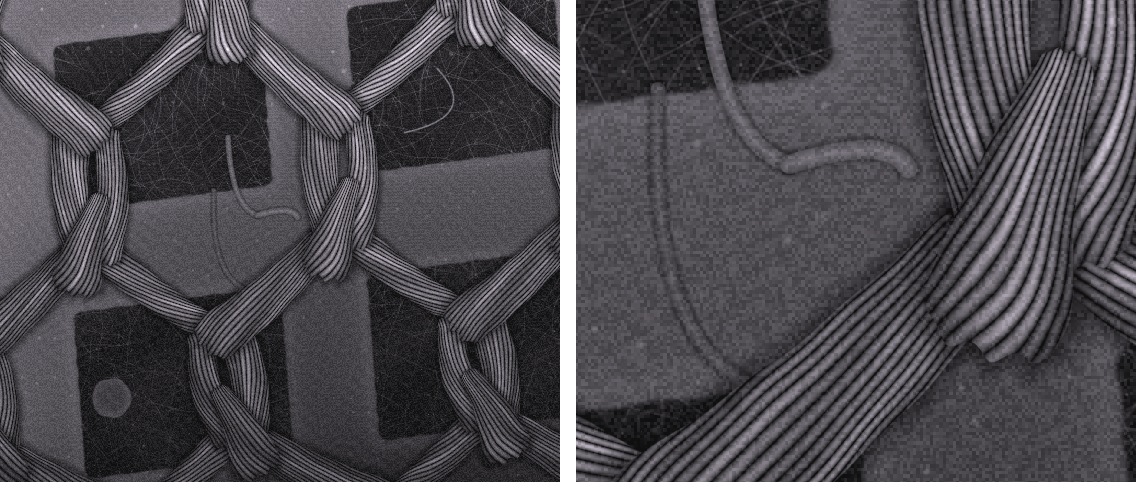
Left, the full canvas; right, a detail of the centre.
A WebGL 1 fragment shader for this texture:

```glsl
precision highp float;
// Micrograph of a hexagonal knotted net lying over a plate with dark windows.
// Loops place twisted ropes between the nodes of a receding lattice; the plate
// is a repeated rounded box with layered-sine scratches, cellular dust and grain.
uniform vec2 u_resolution;

const float PI = 3.14159;

float hash(vec2 v) {
  return fract(sin(dot(v, vec2(127.1, 311.7))) * 4358.54);
}

// Lattice node: column k, row position s counted downwards, rows closing up below
vec2 node(float k, float s) {
  float x = 0.158 + 0.519 * k + 0.062 * abs(s - 0.6);
  return vec2(x, 0.897 - 0.497 * s + 0.033 * s * s + 0.064 * x);
}

// Bundle of fibres from a to b; w holds both half widths
void rope(inout float tone, vec2 p, vec2 a, vec2 b, vec2 w, float bow, float twist) {
  float len = length(b - a);
  vec2 dir = (b - a) / len, q = p - a;
  float along = dot(q, dir), s = along / len, t = clamp(s, 0.0, 1.0);
  float across = q.x * dir.y - q.y * dir.x - bow * sin(PI * t);
  float halfW = mix(w.x, w.y, clamp(s, -0.1, 1.2)) * (1.0 + 0.02 * sin(along * 75.0 + a.x * 40.0));
  // Blunt, slightly frayed ends
  float d = across / halfW;
  float fray = 0.12 * sin(d * 11.0 + a.y * 30.0);
  float cap = max(abs(along - t * len) / halfW * (1.25 + fray), 0.0);
  float r = pow(pow(abs(d), 2.6) + pow(cap, 2.6), 1.0 / 2.6);
  if (r > 1.6) return;
  tone *= 1.0 - 0.5 * (1.0 - smoothstep(0.85, 1.45, r));

  float fibre = 56.0 * (w.x + w.y) * d * (1.0 + 0.2 * d * d) + twist * (0.6 * s + 0.4 * s * s * s)
              + 0.3 * sin(along * 19.0 + d * 2.5 + a.y * 50.0);
  float id = floor(fibre);
  float ridge = pow(sin(PI * fract(fibre)), 0.85);
  float shade = mix(0.08, 0.80, ridge) * (0.70 + 0.40 * hash(vec2(id, floor(a.x * 97.0))));
  shade *= 0.93 + 0.12 * sin(fibre * 0.9 + along * 24.0);
  shade *= (1.0 - 0.38 * r * r * r) * (0.56 + 0.50 * p.y) * (1.0 - 0.1 * d);
  float soft = 1.0 / (u_resolution.y * halfW);
  tone = mix(tone, shade, 1.0 - smoothstep(1.0 - soft, 1.0 + soft, r));
}

// Distance to a quadratic curve, by short segments
float curve(vec2 p, vec2 a, vec2 b, vec2 c) {
  float best = 1.0;
  vec2 last = a;
  for (int i = 1; i <= 12; i++) {
    float t = float(i) / 12.0;
    vec2 next = mix(mix(a, b, t), mix(b, c, t), t), e = next - last;
    float h = clamp(dot(p - last, e) / dot(e, e), 0.0, 1.0);
    best = min(best, length(p - last - e * h));
    last = next;
  }
  return best;
}

void filament(inout float tone, float dist, float w, float bright) {
  float px = 0.8 / u_resolution.y;
  tone *= 1.0 - 0.25 * (1.0 - smoothstep(w, w * 1.8, dist));
  tone = mix(tone, bright * (1.0 - 0.3 * dist / w), 1.0 - smoothstep(w - px, w + px, dist));
}

// Fine crossing scratches, broken along their length
float scratches(vec2 p) {
  float sum = 0.0;
  for (int i = 0; i < 14; i++) {
    float n = float(i), ang = n * 2.4;
    vec2 q = mat2(cos(ang), sin(ang), -sin(ang), cos(ang)) * p;
    float x = q.x * (13.0 + n) + 0.3 * sin(q.y * 11.0 + n) + 0.07 * sin(q.y * 47.0 + n * 3.0);
    float gap = smoothstep(-0.1, 0.9, sin(q.y * 15.0 + floor(x) * 5.3 + n));
    sum += gap * (1.0 - smoothstep(0.005, 0.032, abs(fract(x) - 0.5)));
  }
  return sum;
}

// Dust: one small grain in some of the cells
float dust(vec2 p, float scale) {
  vec2 id = floor(p * scale);
  vec2 at = 0.25 + 0.5 * vec2(hash(id), hash(id + 7.3));
  float size = 0.11 * hash(id + 3.1);
  return step(0.55, hash(id + 5.7)) * (1.0 - smoothstep(size * 0.4, size + 0.03, length(fract(p * scale) - at)));
}

void main() {
  vec2 p = gl_FragCoord.xy / u_resolution.y;

  // Plate, lit from the upper left
  float tone = 0.25 + 0.20 * p.y - 0.09 * p.x * (1.1 - p.y) + 0.06 * exp(-p.x * 5.0);
  tone += 0.02 * sin(p.x * 7.0 + 2.0 * sin(p.y * 5.0)) + 0.012 * sin(p.y * 13.0 - p.x * 9.0);

  // Dark windows on a sheared grid
  vec2 pitch = vec2(0.615, 0.56);
  vec2 g = vec2(p.x + 0.077 * p.y, p.y - 0.13 * p.x) - vec2(0.396, 0.717);
  vec2 box = abs(mod(g + 0.5 * pitch, pitch) - 0.5 * pitch) - vec2(0.199, 0.156);
  float edge = length(max(box, 0.0)) + min(max(box.x, box.y), 0.0) - 0.018;
  edge += 0.0012 * sin(p.x * 110.0) * sin(p.y * 133.0);
  tone += 0.05 * exp(-abs(edge - 0.012) * 70.0);
  float pane = 0.10 + 0.07 * p.y + 0.015 * sin(p.x * 17.0 + 3.0 * sin(p.y * 11.0));
  pane += (0.04 + 0.075 * p.y) * scratches(p) + 0.14 * dust(p, 75.0);
  tone = mix(tone, pane, 1.0 - smoothstep(-0.003, 0.003, edge));

  // Round stain, loose filaments and dust
  float stain = length(p - vec2(0.232, 0.174)) - 0.041 - 0.0012 * sin(p.x * 160.0);
  tone = mix(tone, 0.25 + 0.06 * smoothstep(-0.02, 0.0, stain), 1.0 - smoothstep(-0.002, 0.002, stain));
  tone += 0.10 * dust(p, 31.0);
  filament(tone, curve(p, vec2(0.473, 0.715), vec2(0.48, 0.57), vec2(0.535, 0.553)), 0.0058, 0.44);
  filament(tone, curve(p, vec2(0.535, 0.553), vec2(0.605, 0.575), vec2(0.617, 0.55)), 0.0066, 0.46);
  filament(tone, curve(p, vec2(0.444, 0.605), vec2(0.435, 0.43), vec2(0.51, 0.4)), 0.005, 0.36);
  filament(tone, curve(p, vec2(0.907, 0.858), vec2(1.0, 0.76), vec2(0.84, 0.725)), 0.0022, 0.5);

  // Net, bottom row first so that each knot covers the ropes leaving it
  for (int i = 0; i < 4; i++) {
    float row = 3.0 - float(i);
    float even = mod(row + 1.0, 2.0), m = 2.0 * even - 1.0;
    for (int j = 0; j < 4; j++) {
      float k = float(j) - 1.0 + 0.5 * even;
      vec2 top = node(k, row - 0.64), low = node(k, row);
      vec2 upUnder = node(k - 0.5 * m, row - 1.0), upOver = node(k + 0.5 * m, row - 1.0);
      float vary = hash(vec2(k, row)) - 0.5;
      // Thin arm, two column strands, wide looping arm, fanned knot
      rope(tone, p, upUnder + vec2(m * 0.04, 0.02), top + vec2(-m * 0.04, 0.012), vec2(0.036, 0.029), 0.006 * m, 7.0 * m + vary);
      rope(tone, p, top + vec2(-m * 0.047, -0.02), low + vec2(-m * 0.034, 0.035), vec2(0.029, 0.037), m * 0.016, 4.5 * m);
      rope(tone, p, top + vec2(m * 0.024, -0.015), low + vec2(m * 0.022, 0.05), vec2(0.042, 0.034), -m * 0.010, -4.0 * m + vary);
      rope(tone, p, upOver + vec2(-m * 0.04, 0.01), top + vec2(-m * 0.008, -0.004), vec2(0.036, 0.051), -0.007 * m, 3.2 * m + vary);
      rope(tone, p, mix(top, low, 0.52) + vec2(-m * 0.028, 0.0), low + vec2(m * 0.020, -0.012), vec2(0.021, 0.050), -m * 0.006 + 0.008 * vary, 2.4 * m);
    }
  }

  // Stray flecks, film grain and a cool tint
  tone += 0.2 * dust(p + 0.37, 21.0) * p.y * p.y;
  tone += 0.115 * (hash(floor(p * 440.0)) - 0.5);
  gl_FragColor = vec4(max(tone, 0.06) * vec3(1.0, 0.96, 1.03), 1.0);
}
```
